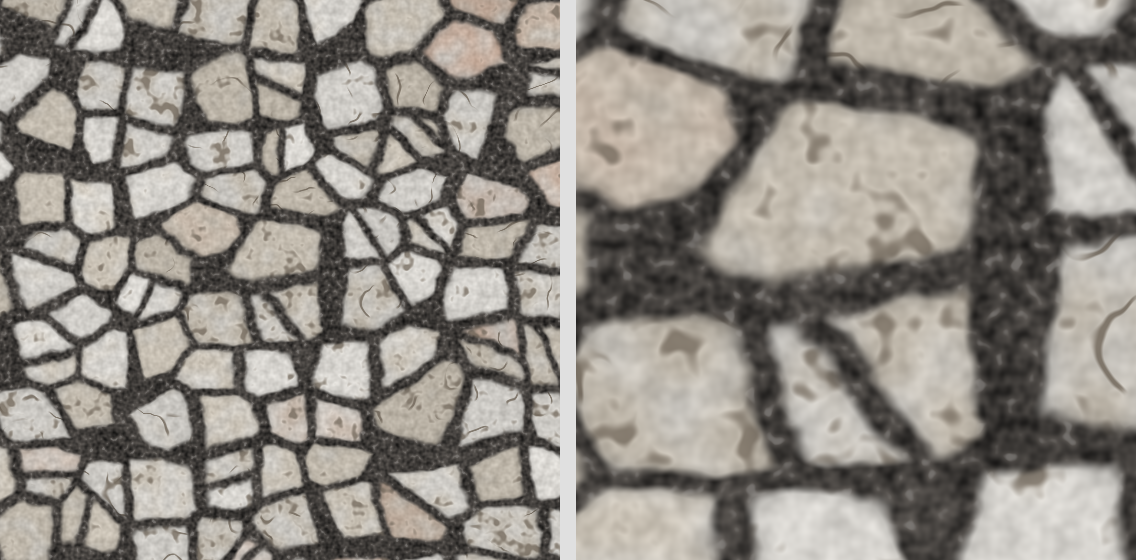
Left, the full canvas; right, a detail of the centre.
Write a WebGL 1 fragment shader that draws this texture.

```glsl
precision highp float;
// Irregular pale limestone cobbles set in dark, gritty joints.

uniform vec2 u_resolution;

// Layout, in stone pitches unless noted
const vec2 STONES = vec2(8.7, 9.7);   // stones across the canvas
const float JITTER = 0.72;
const float BEND = 0.55;              // slow bending of the rows
const float EDGE_WOBBLE = 0.055;
const float JOINT_MIN = 0.055;        // half width of the joints
const float JOINT_VARY = 0.045;
const float CORNER_ROUNDING = 0.05;
const float EDGE_SOFTNESS = 0.038;
const float SPLIT_SHARE = 0.17;       // share of stones cut in two
const float CRACK_SHARE = 0.28;

const vec3 WHITE_STONE = vec3(0.835, 0.825, 0.805);
const vec3 BEIGE_STONE = vec3(0.755, 0.725, 0.675);
const vec3 PINK_STONE = vec3(0.750, 0.650, 0.585);
const vec3 STAIN = vec3(0.43, 0.39, 0.34);
const vec3 JOINT = vec3(0.255, 0.242, 0.230);
const vec3 GRIT = vec3(0.50, 0.49, 0.48);

vec2 hash2(vec2 p) {
  vec3 q = fract(p.xyx * vec3(0.1031, 0.1030, 0.0973));
  q += dot(q, q.yzx + 33.33);
  return fract((q.xx + q.yz) * q.zy);
}

// Gradient noise, roughly -0.7 to 0.7
float corner(vec2 cell, vec2 offset) {
  float angle = 6.2832 * hash2(cell).x;
  return dot(vec2(cos(angle), sin(angle)), offset);
}

float noise(vec2 p) {
  vec2 i = floor(p), f = fract(p), e = vec2(1.0, 0.0);
  vec2 u = f * f * f * (f * (f * 6.0 - 15.0) + 10.0);
  return mix(mix(corner(i, f), corner(i + e, f - e), u.x),
             mix(corner(i + e.yx, f - e.yx), corner(i + 1.0, f - 1.0), u.x), u.y);
}

vec2 noise2(vec2 p) {
  return vec2(noise(p), noise(p + 47.3));
}

float smoothMin(float a, float b, float k) {
  float h = max(k - abs(a - b), 0.0) / k;
  return min(a, b) - 0.25 * h * h * k;
}

vec2 seedPoint(vec2 cell) {
  return cell + 0.5 + JITTER * (hash2(cell + 11.0) - 0.5);
}

// Depth inside the stone (negative in the joint) and the stone's id
float stoneDepth(vec2 p, out vec2 id) {
  vec2 base = floor(p), cell = base;
  float nearest = 100.0;
  for (int y = -1; y <= 1; y++) {
    for (int x = -1; x <= 1; x++) {
      vec2 c = base + vec2(float(x), float(y));
      vec2 r = seedPoint(c) - p;
      if (dot(r, r) < nearest) { nearest = dot(r, r); cell = c; }
    }
  }
  vec2 own = seedPoint(cell), rel = p - own;
  vec2 shape = hash2(cell + 71.0), cut = hash2(cell + 139.0);
  float depth = 1.0;

  // Sides shared with neighbours
  for (int y = -2; y <= 2; y++) {
    for (int x = -2; x <= 2; x++) {
      if (x == 0 && y == 0) continue;
      vec2 other = seedPoint(cell + vec2(float(x), float(y)));
      float side = dot(0.5 * (own + other) - p, normalize(other - own));
      depth = smoothMin(depth, side, CORNER_ROUNDING);
    }
  }
  depth -= JOINT_MIN + JOINT_VARY * shape.x;

  // Tilted block trims the cell towards four sides
  float tilt = 0.9 * (shape.y - 0.5);
  float c = cos(tilt), s = sin(tilt);
  vec2 q = vec2(0.46, 0.43) + 0.12 * cut - abs(mat2(c, -s, s, c) * rel);
  depth = smoothMin(depth, min(q.x, q.y), CORNER_ROUNDING);

  // Some blocks are cut into two smaller pieces
  id = cell;
  if (hash2(cell + 213.0).x < SPLIT_SHARE) {
    float angle = 6.2832 * cut.x;
    float line = dot(rel, vec2(cos(angle), sin(angle))) + 0.2 * (cut.y - 0.5);
    depth = smoothMin(depth, abs(line) - JOINT_MIN - 0.01, CORNER_ROUNDING);
    id += 300.0 * step(0.0, line);
  }
  return depth;
}

vec3 stoneColor(vec2 uv, vec2 p, vec2 id, float depth) {
  vec2 kind = hash2(id + 31.0), wear = hash2(id + 57.0);
  float cloud = noise(uv * 24.0 + id), grain = noise(uv * 75.0);
  vec3 color = mix(WHITE_STONE, BEIGE_STONE, smoothstep(0.25, 0.9, kind.x + 0.6 * cloud));
  color = mix(color, PINK_STONE, smoothstep(0.86, 0.98, kind.y) * (0.65 + cloud));
  color += 0.07 * (wear.x - 0.5) + 0.07 * cloud + 0.10 * grain + 0.06 * noise(uv * 150.0);

  // Weather stains, thin cracks and worn rims
  float stain = cloud + 0.7 * grain + 0.45 * (wear.y - 0.75);
  color = mix(color, STAIN, 0.75 * smoothstep(0.22, 0.60, stain));
  float crack = 1.0 - smoothstep(0.008, 0.04, abs(noise(p * 1.7 + id * 3.7)));
  crack *= step(wear.x, CRACK_SHARE) * smoothstep(-0.05, 0.25, noise(p * 3.1 + id));
  color = mix(color, STAIN, 0.8 * crack);
  return color * mix(0.90, 1.0, smoothstep(0.0, 0.10, depth));
}

vec3 jointColor(vec2 uv) {
  float grit = noise(uv * 95.0) + 0.6 * noise(uv * 170.0);
  vec3 color = JOINT * (1.0 + 0.75 * grit + 0.35 * noise(uv * 18.0));
  return mix(color, GRIT, 0.6 * smoothstep(0.30, 0.65, grit));
}

void main() {
  vec2 uv = gl_FragCoord.xy / min(u_resolution.x, u_resolution.y);
  vec2 p = uv * STONES + 20.0;
  p += BEND * noise2(p * 0.37) + EDGE_WOBBLE * noise2(p * 3.3);
  p += 0.4 * EDGE_WOBBLE * noise2(p * 9.0);
  vec2 id;
  float depth = stoneDepth(p, id);
  float cover = smoothstep(-EDGE_SOFTNESS, EDGE_SOFTNESS, depth);
  vec3 color = mix(jointColor(uv), stoneColor(uv, p, id, depth), cover);
  gl_FragColor = vec4(clamp(color, 0.0, 1.0), 1.0);
}
```
